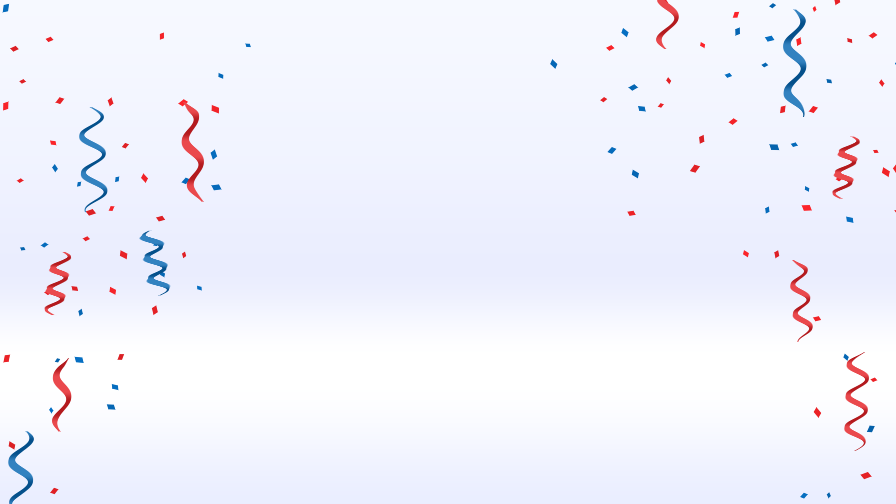
A Shadertoy shader for this background:

```glsl
const vec3 RED = vec3(0.90, 0.13, 0.15);
const vec3 BLUE = vec3(0.02, 0.40, 0.70);
const vec3 WHITE = vec3(1.0);
const float TAU = 6.28319;

float hash(vec2 cell, float seed) {
    vec3 q = fract(vec3(cell, seed) * vec3(0.1031, 0.1137, 0.0973));
    q += dot(q, q.yzx + 33.33);
    return fract((q.x + q.y) * q.z);
}

mat2 rotation(float angle) {
    float c = cos(angle), s = sin(angle);
    return mat2(c, -s, s, c);
}

float boxDistance(vec2 p, vec2 halfSize) {
    vec2 d = abs(p) - halfSize;
    return length(max(d, 0.0)) + min(max(d.x, d.y), 0.0);
}

float coverage(float dist, float pixel) {
    return 1.0 - smoothstep(-0.6 * pixel, 0.6 * pixel, dist);
}

// Pale wall meeting a bright floor line
vec3 backdrop(float y) {
    vec3 horizon = vec3(0.918, 0.930, 0.997);
    vec3 wall = mix(horizon, vec3(0.945, 0.955, 1.0), smoothstep(0.46, 0.72, y));
    wall = mix(wall, vec3(0.965, 0.975, 1.0), smoothstep(0.65, 1.0, y));
    vec3 floorColor = mix(vec3(0.915, 0.930, 1.0), WHITE, smoothstep(-0.02, 0.25, y));
    return mix(floorColor, wall, smoothstep(0.285, 0.465, y));
}

// Share of cells holding confetti: two side clusters, wider at the top
float confettiDensity(vec2 p) {
    float leftEdge = mix(0.16, 0.64, p.y);
    float rightEdge = mix(1.57, 1.12, smoothstep(0.35, 0.65, p.y));
    float inside = max(leftEdge - p.x, p.x - rightEdge);
    return 0.56 * smoothstep(-0.03, 0.05, inside);
}

// One slanted paper chip per occupied cell
vec3 addConfetti(vec3 base, vec2 p, float cellSize, float pixel) {
    vec2 cell = floor(p / cellSize);
    vec2 center = (cell + 0.5) * cellSize;
    if (hash(cell, 1.0) > confettiDensity(center)) return base;
    vec2 jitter = vec2(hash(cell, 2.0), hash(cell, 3.0)) - 0.5;
    vec2 q = rotation(TAU * hash(cell, 4.0)) * (p - center - 0.72 * cellSize * jitter);
    q.x += 0.35 * q.y;
    vec2 halfSize = mix(vec2(0.004, 0.003), vec2(0.008, 0.0055), hash(cell, 5.0));
    vec3 paint = hash(cell, 6.0) < 0.6 ? RED : BLUE;
    paint *= 0.95 + 0.15 * hash(cell, 7.0);
    return mix(base, paint, coverage(boxDistance(q, halfSize), pixel));
}

// Curled streamer hanging from top to bottom, with a twisting width
vec3 addStreamer(vec3 base, vec2 p, vec2 top, vec2 bottom, float sway,
                 float turns, float phase, float halfWidth, vec3 paint, float pixel) {
    float span = top.y - bottom.y;
    float t = (top.y - p.y) / span;
    float angle = TAU * turns * t + phase;
    float centerX = mix(top.x, bottom.x, t) + sway * sin(angle);
    float slope = (bottom.x - top.x + sway * TAU * turns * cos(angle)) / span;
    float twist = cos(angle + 0.4);
    float taper = smoothstep(0.0, 0.12, t) * smoothstep(1.0, 0.80, t);
    float width = halfWidth * mix(0.2, 1.0, taper) * mix(0.45, 1.0, 0.5 + 0.5 * twist);
    float dist = abs(p.x - centerX) / sqrt(1.0 + slope * slope) - width;
    dist = max(dist, (abs(t - 0.5) - 0.5) * span);
    // Lit front, darker folded back
    vec3 shade = mix(paint * 0.78, mix(paint, WHITE, 0.18), smoothstep(-0.7, 0.6, twist));
    return mix(base, shade, coverage(dist, pixel));
}

void mainImage(out vec4 fragColor, in vec2 fragCoord) {
    float pixel = 1.0 / iResolution.y;
    vec2 p = fragCoord * pixel;
    vec3 color = backdrop(p.y);
    color = addConfetti(color, p, 0.068, pixel);

    // Left streamers
    color = addStreamer(color, p, vec2(0.181, 0.787), vec2(0.190, 0.579), 0.021, 2.8, 0.0, 0.006, BLUE, pixel);
    color = addStreamer(color, p, vec2(0.373, 0.797), vec2(0.394, 0.600), 0.013, 2.2, -0.6, 0.009, RED, pixel);
    color = addStreamer(color, p, vec2(0.299, 0.542), vec2(0.320, 0.414), 0.015, 3.0, -2.95, 0.007, BLUE, pixel);
    color = addStreamer(color, p, vec2(0.125, 0.500), vec2(0.104, 0.375), 0.014, 3.0, 0.1, 0.007, RED, pixel);
    color = addStreamer(color, p, vec2(0.126, 0.289), vec2(0.121, 0.144), 0.013, 1.6, 2.3, 0.008, RED, pixel);
    color = addStreamer(color, p, vec2(0.044, 0.144), vec2(0.040, -0.01), 0.019, 1.8, 0.5, 0.008, BLUE, pixel);

    // Right streamers
    color = addStreamer(color, p, vec2(1.326, 1.010), vec2(1.324, 0.903), 0.017, 1.25, -1.8, 0.007, RED, pixel);
    color = addStreamer(color, p, vec2(1.577, 0.981), vec2(1.579, 0.768), 0.016, 2.3, 0.0, 0.009, BLUE, pixel);
    color = addStreamer(color, p, vec2(1.690, 0.729), vec2(1.667, 0.606), 0.014, 3.0, 0.1, 0.007, RED, pixel);
    color = addStreamer(color, p, vec2(1.583, 0.484), vec2(1.597, 0.322), 0.014, 2.85, -0.75, 0.006, RED, pixel);
    color = addStreamer(color, p, vec2(1.704, 0.301), vec2(1.697, 0.106), 0.018, 3.1, 2.5, 0.006, RED, pixel);

    fragColor = vec4(color, 1.0);
}
```
